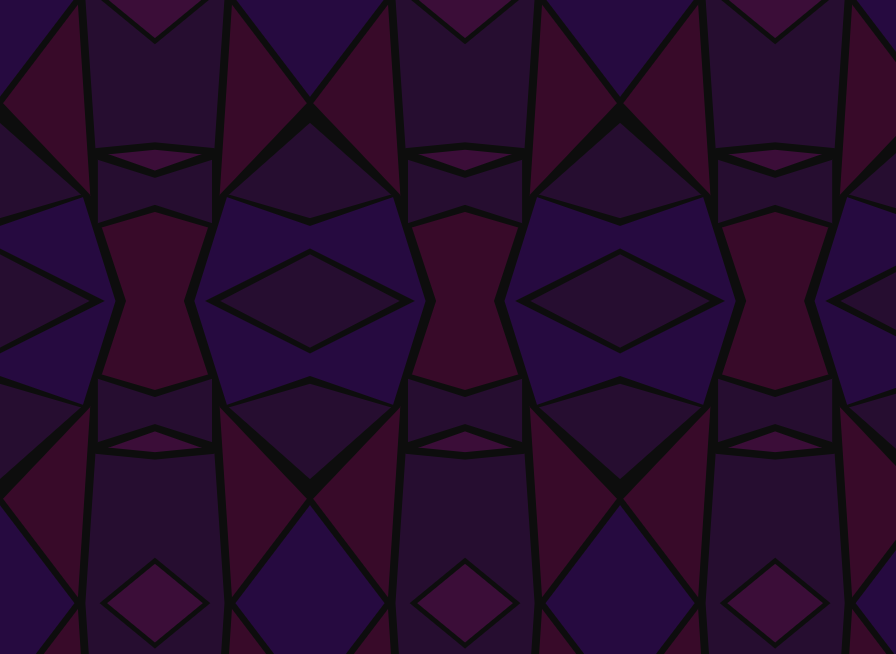
This pattern is drawn by a Shadertoy shader. Its source:

```glsl
const float GRID_WIDTH = 768.0;              // design units across the canvas
const vec2 HALF_TILE = vec2(132.9, 259.0);   // distance between mirror axes
const vec2 TILE_CENTRE = vec2(132.8, 302.6); // middle of an hourglass

const vec3 LEAD   = vec3(0.05, 0.05, 0.05);
const vec3 PLUM   = vec3(0.15, 0.05, 0.19);
const vec3 MAROON = vec3(0.22, 0.04, 0.16);
const vec3 INDIGO = vec3(0.15, 0.04, 0.25);
const vec3 ORCHID = vec3(0.23, 0.05, 0.22);

// Mirror the plane into one quarter tile, zero at the tile centre
vec2 foldTile(vec2 p) {
    return abs(mod(p - TILE_CENTRE + HALF_TILE, 2.0 * HALF_TILE) - HALF_TILE);
}

// Signed distance to the line a-b, negative on its left
float edge(vec2 p, vec2 a, vec2 b) {
    vec2 along = normalize(b - a);
    return dot(p - a, vec2(along.y, -along.x));
}

void paint(inout vec3 colour, vec3 fill, float dist, float pixel) {
    colour = mix(colour, fill, clamp(0.5 - dist / pixel, 0.0, 1.0));
}

void mainImage(out vec4 fragColor, in vec2 fragCoord) {
    float pixel = GRID_WIDTH / iResolution.x;
    vec2 p = foldTile(fragCoord * pixel);
    float right = HALF_TILE.x;
    float top = HALF_TILE.y;
    vec3 colour = LEAD;

    // Hourglass
    vec2 shoulder = vec2(45.5, 63.0);
    float hourglass = max(edge(p, vec2(24.8, 0.0), shoulder),
                          edge(p, shoulder, vec2(0.0, 76.3)));
    paint(colour, MAROON, hourglass, pixel);

    // Hexagon with its outlined rhombus
    vec2 hexCorner = vec2(61.7, 89.0);
    float hexagon = max(edge(p, hexCorner, vec2(33.8, 0.0)),
                        edge(p, vec2(right, 64.3), hexCorner));
    paint(colour, INDIGO, hexagon, pixel);
    paint(colour, LEAD, edge(p, vec2(right, 45.0), vec2(43.0, 0.0)), pixel);
    paint(colour, PLUM, edge(p, vec2(right, 40.0), vec2(56.0, 0.0)), pixel);

    // Kite beyond the hexagon
    vec2 kiteCorner = vec2(63.5, 91.2);
    float kite = max(edge(p, kiteCorner, vec2(right, 71.0)),
                     edge(p, vec2(right, 152.7), kiteCorner));
    paint(colour, PLUM, kite, pixel);

    // Triangle flanking the column
    vec2 foot = vec2(55.5, 91.0);
    vec2 tip = vec2(130.2, 169.5);
    vec2 peak = vec2(66.0, 254.0);
    float triangle = max(max(edge(p, foot, tip), edge(p, tip, peak)),
                         edge(p, peak, foot));
    paint(colour, MAROON, triangle, pixel);

    // Diamond between the triangles
    paint(colour, INDIGO, edge(p, vec2(69.0, top), vec2(right, 175.0)), pixel);

    // Collar above the hourglass
    float collar = max(max(edge(p, vec2(0.0, 82.4), vec2(49.0, 66.7)),
                           edge(p, vec2(49.0, 121.0), vec2(0.0, 105.5))),
                       p.x - 48.9);
    paint(colour, PLUM, collar, pixel);

    // Flat sliver in the collar joint
    vec2 sliverEnd = vec2(39.5, 125.7);
    float sliver = max(edge(p, vec2(0.0, 111.8), sliverEnd),
                       edge(p, sliverEnd, vec2(0.0, 129.6)));
    paint(colour, ORCHID, sliver, pixel);

    // Column with its outlined diamond
    float column = max(edge(p, vec2(51.0, 131.0), vec2(59.6, top)),
                       edge(p, vec2(0.0, 136.0), vec2(51.0, 131.0)));
    paint(colour, PLUM, column, pixel);
    paint(colour, LEAD, edge(p, vec2(0.0, 220.0), vec2(47.5, top)), pixel);
    paint(colour, ORCHID, edge(p, vec2(0.0, 225.3), vec2(41.0, top)), pixel);

    fragColor = vec4(colour, 1.0);
}
```
